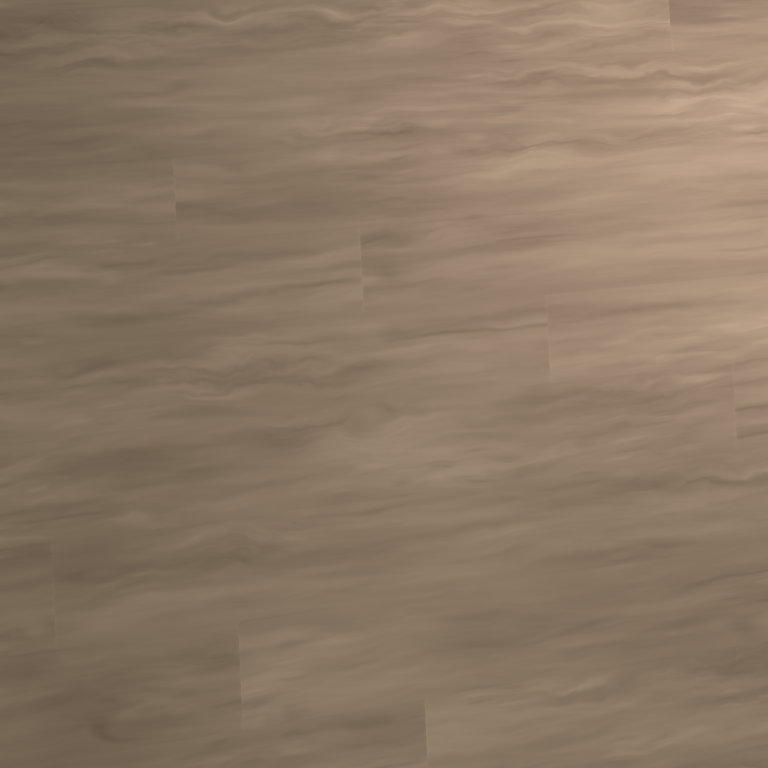
This texture is drawn by a Shadertoy shader. Its source:

```glsl
const vec3 WOOD = vec3(0.492, 0.428, 0.354);
const vec3 STREAK_TINT = vec3(0.95, 1.0, 1.06);   // dark grain absorbs more blue
const vec3 GLOW = vec3(0.210, 0.168, 0.156);
const vec2 GLOW_CENTRE = vec2(1.06, 0.84);
const float GLOW_FALLOFF = 2.9;
const vec2 TILT = vec2(0.04, 0.13);         // slope at the top, gain toward the bottom
const float FIRST_ROW = 0.277;              // depth of the centre of row zero
const float ROW_PITCH = 0.113;
const float ROW_GROWTH = 0.0035;            // rows widen toward the viewer
const float PLANK_LENGTH = 1.13;
const float JOINT_START = 0.228;
const float JOINT_STEP = 0.243;             // stair offset of the ends per row
const float JOINT_LEAN = 0.006;
const float SEAM_WIDTH = 0.004;
const float SEAM_DEPTH = 0.020;
const float SEAM_BLEND = 0.16;              // part of a row over which grain fades
const float PLANK_VARIATION = 0.030;
const float BAND_DEPTH = 0.17;
const float STREAK_DEPTH = 0.20;
const float FIBRE_DEPTH = 0.16;
const float FLECK_DEPTH = 0.21;
const float VEIN_DEPTH = 0.075;
const int SAMPLES = 2;

float hash(vec2 p) {
    vec3 q = fract(vec3(p.xyx) * 0.1031);
    q += dot(q, q.yzx + 33.33);
    return fract((q.x + q.y) * q.z);
}

float noise(vec2 p) {
    vec2 i = floor(p), f = fract(p);
    f = f * f * (3.0 - 2.0 * f);
    return mix(mix(hash(i), hash(i + vec2(1, 0)), f.x),
               mix(hash(i + vec2(0, 1)), hash(i + vec2(1, 1)), f.x), f.y);
}

float fbm(vec2 p) {
    float sum = 0.0, gain = 0.5;
    for (int i = 0; i < 4; i++) {
        sum += gain * noise(p);
        p = p * 2.03 + vec2(17.3, 9.1);
        gain *= 0.5;
    }
    return sum / 0.9375;
}

// Row coordinate: whole numbers are the centres of the rows, growing downward
float rowCoord(vec2 p) {
    float depth = (1.0 - p.y + TILT.x * p.x) / (1.0 - TILT.y * p.x);
    float root = ROW_PITCH * ROW_PITCH + 4.0 * ROW_GROWTH * (depth - FIRST_ROW);
    return (sqrt(max(root, 0.0)) - ROW_PITCH) / (2.0 * ROW_GROWTH);
}

// Relative change of tone from the grain; q.x runs along the plank, q.y across
float plankGrain(vec2 q) {
    // Curled figure appears only in patches
    float figure = smoothstep(0.62, 0.85, noise(q * vec2(4.5, 1.3) + 40.0));
    float bend = fbm(q * vec2(6.0, 1.2)) - 0.5;
    float curl = fbm(q * vec2(18.0, 3.5) + 8.0) - 0.5;
    q.y += 0.24 * bend + 0.30 * figure * curl;

    float streak = fbm(q * vec2(3.5, 3.2)) - 0.5;
    float fibre = fbm(q * vec2(11.0, 9.0) + 21.0) - 0.5;
    float ridge = abs(noise(q * vec2(4.0, 3.0) + 63.0) - 0.5);
    float vein = (1.0 - smoothstep(0.0, 0.09, ridge))
               * smoothstep(0.50, 0.80, noise(q * vec2(7.0, 2.5) + 5.0));
    return STREAK_DEPTH * streak + FIBRE_DEPTH * (1.0 + 0.8 * figure) * fibre
         - VEIN_DEPTH * vein;
}

// Sparse short threads, some dark and some pale, that run over the whole floor
float flecks(vec2 q) {
    q.y += 0.25 * (fbm(q * vec2(9.0, 1.5) + 12.0) - 0.5);
    float n = noise(q * vec2(21.0, 16.0) + 33.0) - 0.5;
    float patches = smoothstep(0.35, 0.75, noise(q * vec2(6.0, 1.8) + 80.0));
    return patches * (n - clamp(n, -0.18, 0.18));
}

// Tone of the floor: broad bands, plank grain and seams
float floorTone(vec2 p) {
    float r = rowCoord(p);
    float row = floor(r + 0.5);
    float across = r - row;
    float along = p.x - JOINT_START - JOINT_STEP * row - JOINT_LEAN * across;
    float plank = floor(along / PLANK_LENGTH);
    vec2 id = vec2(row, plank) + 50.0;
    vec2 seed = 30.0 * vec2(hash(id), hash(id + 71.0));

    // Grain melts into its neighbour at the long sides, so rows read softly
    float inside = smoothstep(0.0, SEAM_BLEND, 0.5 - abs(across));
    float own = PLANK_VARIATION * (hash(id + 13.0) - 0.5);
    own += plankGrain(vec2(p.x, across) + seed);
    float tone = own * mix(0.35, 1.0, inside);
    vec2 q = vec2(p.x, r + 20.0);
    tone += BAND_DEPTH * (fbm(q * vec2(2.0, 2.1)) - 0.5) + FLECK_DEPTH * flecks(q);

    // Long seams are broken and faint; end joints carry a pale bevel
    float pitch = ROW_PITCH + 2.0 * ROW_GROWTH * row;
    float edge = (0.5 - abs(across)) * pitch;
    float wear = smoothstep(0.45, 0.8, noise(vec2(p.x * 6.0, floor(r) * 5.0 + 90.0)));
    tone -= SEAM_DEPTH * wear * (1.0 - smoothstep(0.0, SEAM_WIDTH, edge));
    float fromEnd = along - plank * PLANK_LENGTH;
    float end = min(fromEnd, PLANK_LENGTH - fromEnd);
    tone += SEAM_DEPTH * (1.0 - smoothstep(0.0, SEAM_WIDTH, end));
    return tone;
}

// Warm lamp at the upper right, shade along the left
vec3 lighting(vec2 p) {
    vec2 d = (p - GLOW_CENTRE) * vec2(1.0, 1.4);
    float shade = mix(0.96, 1.04, smoothstep(0.0, 0.5, p.x));
    shade -= 0.08 * pow(1.0 - p.x, 2.0) * pow(p.y, 4.0);
    return WOOD * shade + GLOW * exp(-GLOW_FALLOFF * dot(d, d));
}

void mainImage(out vec4 fragColor, in vec2 fragCoord) {
    // Average a small grid of samples for smooth plank edges
    float tone = 0.0;
    for (int j = 0; j < SAMPLES; j++)
        for (int i = 0; i < SAMPLES; i++) {
            vec2 offset = (vec2(i, j) + 0.5) / float(SAMPLES) - 0.5;
            tone += floorTone((fragCoord + offset) / iResolution.xy);
        }
    tone /= float(SAMPLES * SAMPLES);

    vec3 colour = lighting(fragCoord / iResolution.xy) * (1.0 + tone * STREAK_TINT);
    fragColor = vec4(clamp(colour, 0.0, 1.0), 1.0);
}
```
